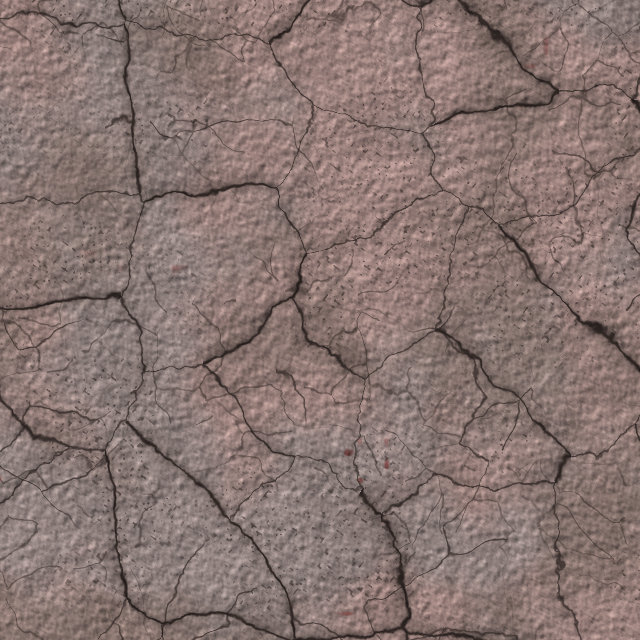
Write a Shadertoy shader that draws this texture.

```glsl
#define PLATES 4.6
#define CRACK_WIDTH 0.0042
#define HAIR_WIDTH 0.0013
#define GRAIN 0.70
#define RELIEF 0.20
#define LIGHT vec2(-0.6, 0.8)
#define PINK vec3(0.605, 0.502, 0.485)
#define GREY vec3(0.555, 0.500, 0.490)
#define BROWN vec3(0.490, 0.418, 0.395)
#define CREVICE vec3(0.155, 0.125, 0.115)
#define RUST vec3(0.48, 0.22, 0.21)

float hash(vec2 p) {
    return fract(sin(dot(p, vec2(127.1, 311.7))) * 43758.5453);
}

vec2 hash2(vec2 p) {
    return vec2(hash(p), hash(p + 53.7));
}

vec2 turn(vec2 p) {
    return mat2(0.8, 0.6, -0.6, 0.8) * p;
}

float noise(vec2 p) {
    vec2 i = floor(p), f = fract(p);
    f = f * f * (3.0 - 2.0 * f);
    return mix(mix(hash(i), hash(i + vec2(1, 0)), f.x),
               mix(hash(i + vec2(0, 1)), hash(i + vec2(1, 1)), f.x), f.y);
}

float fbm(vec2 p) {
    float sum = 0.0, amp = 0.533;
    for (int i = 0; i < 4; i++) {
        sum += amp * noise(p);
        p = 2.0 * turn(p) + 7.3;
        amp *= 0.5;
    }
    return sum;
}

vec2 warp(vec2 p) {
    return vec2(fbm(p), fbm(p + 37.0)) - 0.5;
}

// Slope of the rough surface towards the light
float slope(vec2 p, float scale) {
    vec2 q = turn(p) * scale;
    return fbm(q) - fbm(q + turn(LIGHT) * 0.6);
}

// Voronoi borders: x distance, yz outward direction, w random value per border
vec4 borders(vec2 p) {
    vec2 base = floor(p), home = base, toHome = vec2(0);
    float nearest = 9.0;
    for (int y = -1; y <= 1; y++)
    for (int x = -1; x <= 1; x++) {
        vec2 cell = base + vec2(x, y);
        vec2 r = cell + hash2(cell) - p;
        if (dot(r, r) < nearest) {
            nearest = dot(r, r);
            home = cell;
            toHome = r;
        }
    }
    vec4 border = vec4(9, 0, 0, 0);
    for (int y = -2; y <= 2; y++)
    for (int x = -2; x <= 2; x++) {
        if (x == 0 && y == 0) continue;
        vec2 cell = home + vec2(x, y);
        vec2 r = cell + hash2(cell) - p;
        vec2 dir = normalize(r - toHome);
        float d = dot(0.5 * (r + toHome), dir);
        if (d < border.x) border = vec4(d, dir, hash(home + cell + 0.5));
    }
    return border;
}

// Thin, broken cracks; patches of noise decide where they show
float hairline(vec2 p, float scale, float px) {
    vec2 q = p + 0.18 * warp(p * 5.0 + scale) + 0.016 * warp(p * 45.0);
    vec4 b = borders(q * scale + 11.0);
    float show = smoothstep(0.42, 0.68, noise(p * 6.0 + scale)) * smoothstep(0.25, 0.7, b.w);
    float width = HAIR_WIDTH * (0.4 + 1.2 * noise(p * 40.0));
    return show * (1.0 - smoothstep(0.0, width + px, b.x / scale));
}

void mainImage(out vec4 fragColor, in vec2 fragCoord) {
    vec2 p = fragCoord / iResolution.y;
    float px = 1.0 / iResolution.y;

    // Mottled stone
    vec3 col = mix(GREY, PINK, smoothstep(0.30, 0.62, fbm(p * 5.0 + 3.0)));
    col = mix(col, BROWN, 0.75 * smoothstep(0.42, 0.72, fbm(p * 6.5 + 21.0)));
    col *= 0.93 + 0.15 * fbm(p * 18.0 + 5.0);

    // Rough relief and fine grain
    float shade = 1.0 + GRAIN * slope(p, 105.0) + RELIEF * slope(p, 27.0);
    shade += 0.14 * (noise(turn(p) * 270.0) - 0.5);

    // Plates with worn, bevelled rims
    vec2 q = p + 0.21 * warp(p * 3.0) + 0.020 * warp(p * 25.0) + 0.010 * warp(p * 75.0);
    vec4 plate = borders(q * PLATES + 4.0);
    float d = plate.x / PLATES;
    float depth = mix(0.2, 1.0, smoothstep(0.1, 0.8, plate.w));
    float wear = depth * (0.4 + 1.1 * noise(p * 24.0));
    shade += 0.15 * depth * dot(plate.yz, LIGHT) * exp(-d / 0.016);
    col *= shade;
    col = mix(col, BROWN * 0.68 * shade, clamp(0.75 * wear, 0.0, 0.9) * exp(-d / 0.010));

    // Pits and rare rust specks
    float pit = smoothstep(0.76, 0.95, noise(turn(p) * 210.0)) * smoothstep(0.25, 0.75, noise(p * 10.0));
    col = mix(col, CREVICE, 0.55 * pit);
    float rust = smoothstep(0.88, 0.98, noise(p * 48.0)) * smoothstep(0.80, 0.92, noise(p * 7.0 + 9.0));
    col = mix(col, RUST * shade, 0.7 * rust);

    // Hairlines, then the deep cracks
    float hair = max(0.75 * hairline(p, 8.5, px), 0.5 * hairline(p, 15.0, px));
    col = mix(col, CREVICE * 1.2, hair);
    float width = CRACK_WIDTH * depth * (0.1 + 1.3 * noise(p * 32.0));
    float crack = 1.0 - smoothstep(0.1 * width, width + px, d);
    col = mix(col, CREVICE * (0.7 + 0.6 * noise(p * 90.0)), crack * mix(0.6, 0.95, depth));

    fragColor = vec4(clamp(col, 0.0, 1.0), 1.0);
}
```
